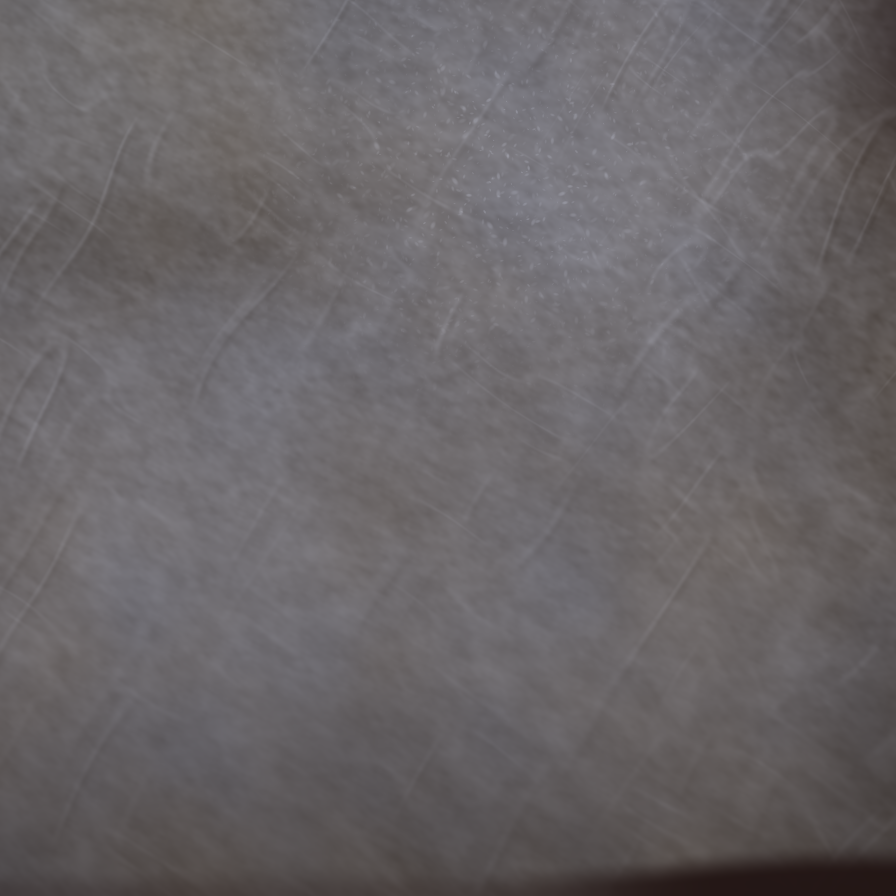
A Shadertoy shader for this texture:

```glsl
const vec3 SHADE = vec3(0.31, 0.288, 0.285);
const vec3 SHEEN = vec3(0.50, 0.49, 0.51);
const vec3 DEEP = vec3(0.13, 0.08, 0.075);

float hash(vec2 p) {
    return fract(sin(dot(p, vec2(127.1, 311.7))) * 43758.5453);
}

float noise(vec2 p) {
    vec2 i = floor(p), f = fract(p);
    f = f * f * (3.0 - 2.0 * f);
    return mix(mix(hash(i), hash(i + vec2(1, 0)), f.x),
               mix(hash(i + vec2(0, 1)), hash(i + vec2(1, 1)), f.x), f.y);
}

float fbm(vec2 p, int octaves) {
    float sum = 0.0, amp = 0.5, total = 0.0;
    for (int i = 0; i < octaves; i++) {
        sum += amp * noise(p);
        total += amp;
        amp *= 0.55;
        p = mat2(1.6, 1.2, -1.2, 1.6) * p + 17.3;
    }
    return sum / total;
}

// Coordinates along and across a direction given in degrees
vec2 alongDir(vec2 p, float degrees) {
    float a = radians(degrees);
    return vec2(dot(p, vec2(cos(a), sin(a))), dot(p, vec2(-sin(a), cos(a))));
}

float blob(vec2 p, vec2 center, vec2 size) {
    vec2 d = (p - center) / size;
    return exp(-dot(d, d));
}

// Thin broken lines: level sets of stretched noise
float creases(vec2 p, float degrees, vec2 scale, float width) {
    vec2 q = alongDir(p, degrees) * scale;
    float line = 1.0 - smoothstep(0.0, width, abs(noise(q) - 0.5));
    return line * smoothstep(0.4, 0.75, noise(q * vec2(1.3, 0.6) + 31.0));
}

// Small glossy specks, one per grid cell at most
float glints(vec2 p, float scale, float density) {
    vec2 q = p * scale, cell = floor(q);
    float sum = 0.0;
    for (int y = -1; y <= 1; y++)
    for (int x = -1; x <= 1; x++) {
        vec2 id = cell + vec2(x, y);
        vec2 spot = id + vec2(hash(id), hash(id + 7.7));
        vec2 d = alongDir(q - spot, 180.0 * hash(id + 3.1)) * vec2(0.7, 1.3);
        float size = mix(0.15, 0.42, hash(id + 5.9));
        float lit = step(hash(id + 11.3), density) * hash(id + 19.1);
        sum += lit * (1.0 - smoothstep(0.2 * size, size, length(d)));
    }
    return sum;
}

// Broad fall of light over the surface
float lighting(vec2 p) {
    float t = 0.60;
    t += 0.34 * blob(p, vec2(0.60, 0.80), vec2(0.24, 0.25));
    t += 0.14 * blob(p, vec2(0.18, 0.45), vec2(0.22, 0.16));
    t += 0.12 * blob(p, vec2(0.12, 0.95), vec2(0.25, 0.12));
    t -= 0.26 * blob(p, vec2(0.05, 0.73), vec2(0.25, 0.07));
    t -= 0.14 * blob(p, vec2(0.35, 0.77), vec2(0.13, 0.05));
    t -= 0.45 * smoothstep(0.75, 1.02, p.x) * mix(0.6, 1.0, p.y);
    t -= 0.50 * smoothstep(0.34, -0.02, p.y);
    return t;
}

void mainImage(out vec4 fragColor, in vec2 fragCoord) {
    vec2 p = fragCoord / iResolution.xy;
    vec2 warped = p + 0.025 * (vec2(noise(p * 7.0), noise(p * 7.0 + 40.0)) - 0.5);
    float focus = smoothstep(0.0, 0.75, p.y);
    float rightSide = smoothstep(0.5, 0.85, p.x);

    // Mottling and fine skin grain
    float tone = lighting(p);
    tone += 0.28 * (fbm(p * 7.0, 3) - 0.5);
    tone += 0.26 * (fbm(alongDir(warped, -35.0) * vec2(22.0, 45.0), 3) - 0.5);
    tone += mix(0.10, 0.36, focus) * (fbm(alongDir(p, -30.0) * vec2(75.0, 120.0), 2) - 0.5);

    // Crossing creases, softer toward the bottom
    float width = mix(0.22, 0.09, focus);
    float strength = mix(0.10, 0.20, focus);
    float rising = creases(warped, 60.0, vec2(6.0, 32.0), width)
                 + rightSide * creases(warped + 3.0, 52.0, vec2(9.0, 42.0), width);
    float falling = creases(warped, -35.0, vec2(11.0, 42.0), width)
                  + rightSide * creases(warped + 5.0, -62.0, vec2(12.0, 36.0), width);
    tone += strength * (rising + 0.7 * falling);
    vec2 shadowSide = warped + vec2(-0.004, 0.003);
    tone -= 0.6 * strength * creases(shadowSide, 60.0, vec2(6.0, 32.0), 1.6 * width);

    // Specks of gloss in the lit area
    float gloss = blob(p, vec2(0.57, 0.82), vec2(0.24, 0.20));
    tone += gloss * (0.50 * glints(p, 85.0, 0.45) + 0.35 * glints(p + 2.0, 140.0, 0.4));

    // Cool and warm tint
    vec3 color = mix(SHADE, SHEEN, tone);
    float warmth = fbm(p * 5.0 + 9.0, 3) - 0.5 + 0.25 * smoothstep(0.8, 1.0, p.x);
    color += warmth * vec3(0.025, 0.0, -0.045);
    color.b -= 0.012 * blob(p, vec2(0.1, 0.95), vec2(0.35, 0.25));

    // Dark lower edge and right corners
    float edge = smoothstep(0.035, 0.0, p.y - 0.025 * smoothstep(0.55, 0.95, p.x));
    edge *= mix(0.25, 0.95, smoothstep(0.5, 0.8, p.x));
    float corner = 0.55 * blob(p, vec2(1.03, 0.96), vec2(0.08, 0.16));
    color = mix(color, DEEP, max(edge, corner));

    fragColor = vec4(clamp(color, 0.0, 1.0), 1.0);
}
```
